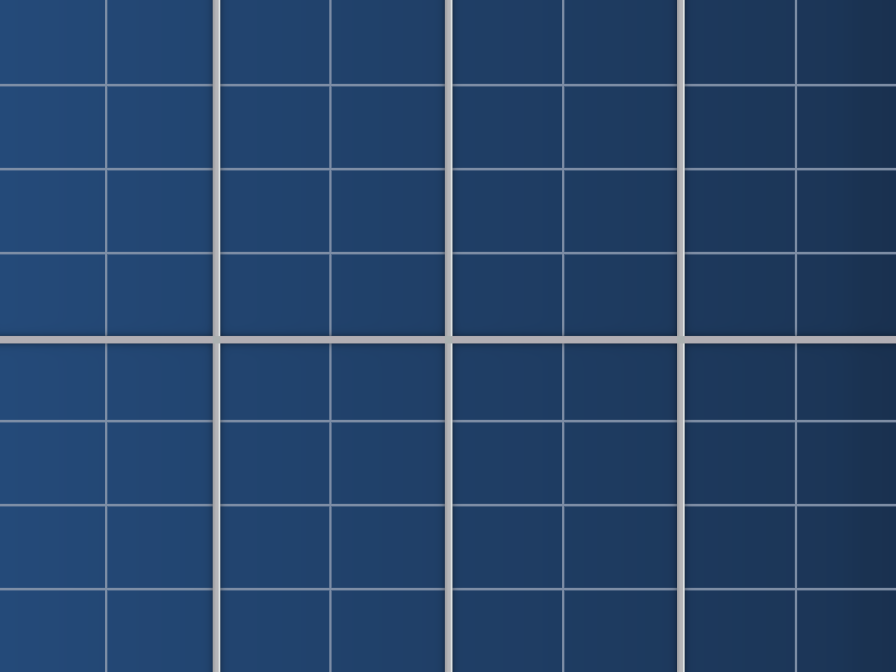
Write a WebGL 1 fragment shader that draws this pattern.

```glsl
precision highp float;
// Blue solar panels with thin cell lines and pale metal frames, shaded left to right.

uniform vec2 u_resolution;

// Antialiased coverage of a line, lengths in canvas heights.
float line(float d, float halfWidth) {
  return clamp((halfWidth - abs(d)) * u_resolution.y + 0.5, 0.0, 1.0);
}

// Soft contact shadow beside a frame edge.
float edgeShadow(float d, float halfWidth) {
  return 0.28 * exp(-max(abs(d) - halfWidth, 0.0) / 0.004);
}

void main() {
  vec2 p = gl_FragCoord.xy / u_resolution.y;
  float across = gl_FragCoord.x / u_resolution.x;

  // Glass
  vec3 color = mix(vec3(0.142, 0.290, 0.475), vec3(0.105, 0.203, 0.330), across);
  color *= 1.0 - 0.05 * smoothstep(0.93, 0.97, across);

  // Cell lines: even rows, one centre line per column
  float rowOffset = mod(p.y - 0.1233 + 0.0625, 0.125) - 0.0625;
  float cells = line(rowOffset, 0.0019) * step(p.y, 0.95) * step(0.05, p.y);
  cells = max(cells, line(p.x - 0.158, 0.0017));
  for (int i = 0; i < 3; i++) {
    cells = max(cells, line(p.x - 0.4917 - 0.3464 * float(i), 0.0017));
  }
  color = mix(color, vec3(0.51, 0.57, 0.66), 0.95 * cells);

  // Signed distances to the nearest upright and to the crossbar
  float upright = mod(p.x - 0.6677 + 0.17275, 0.3455) - 0.17275;
  float crossbar = p.y - 0.4944;
  color *= 1.0 - edgeShadow(upright, 0.0057);
  color *= 1.0 - edgeShadow(crossbar, 0.0055);

  // Uprights with a bright right edge
  vec3 metal = mix(vec3(0.64, 0.64, 0.65), vec3(0.71, 0.71, 0.72),
                   smoothstep(-0.005, 0.0, upright));
  metal = mix(metal, vec3(0.87, 0.89, 0.89), line(upright - 0.0045, 0.0014));
  color = mix(color, metal, line(upright, 0.0057));

  // Crossbar lies over the uprights
  vec3 bar = mix(vec3(0.70, 0.685, 0.705), vec3(0.67, 0.69, 0.69), line(upright, 0.0057));
  color = mix(color, bar, line(crossbar, 0.0055));

  gl_FragColor = vec4(color, 1.0);
}
```
